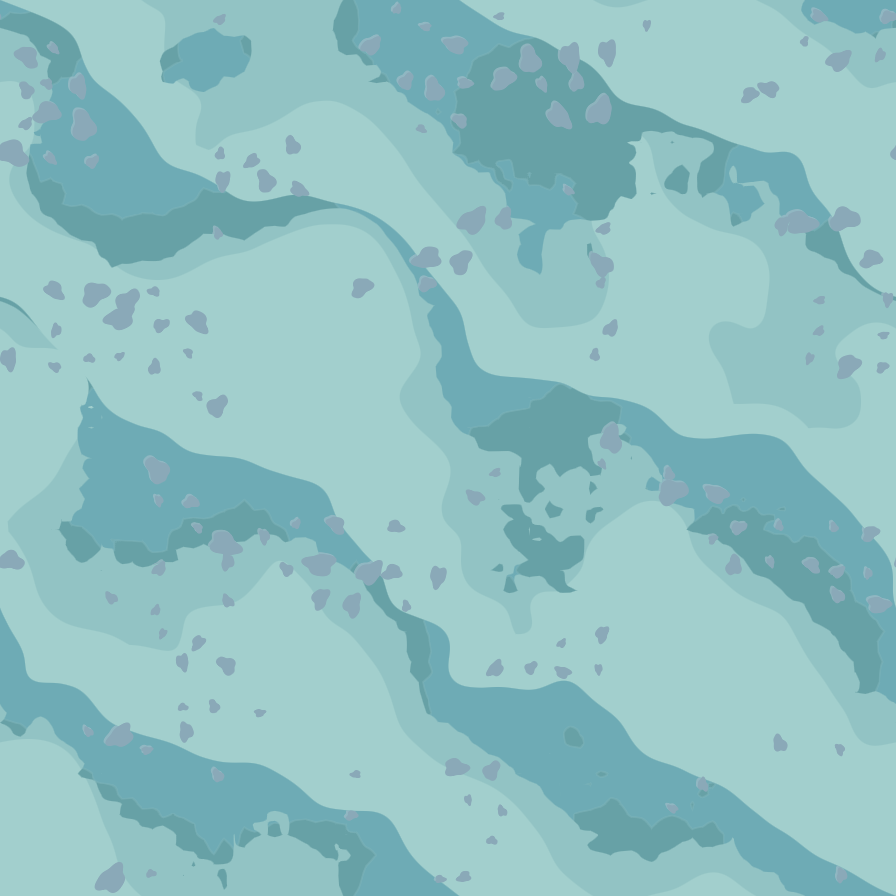
Give the GLSL for this pattern, as a WebGL 2 fragment shader.

```glsl
#version 300 es
precision highp float;
// Seamless terrain camouflage: ragged teal ridges run diagonally over a pale
// ground. A warped, repeating phase gives each ridge a smooth crest, a torn
// foot and a soft shadow; clustered pebbles are scattered on top.

uniform vec2 u_resolution;
out vec4 fragColor;

const float TAU = 6.2831853;
const vec3 GROUND = vec3(0.635, 0.812, 0.804);
const vec3 SHADOW = vec3(0.573, 0.765, 0.767);
const vec3 RIDGE  = vec3(0.431, 0.671, 0.710);
const vec3 DARK   = vec3(0.404, 0.631, 0.651);
const vec3 SEAM   = vec3(0.500, 0.710, 0.730);
const vec3 PEBBLE = vec3(0.541, 0.663, 0.722);
const vec3 GLINT  = vec3(0.620, 0.735, 0.780);

// Three random values for a cell of a grid that wraps after n cells
vec3 hash(vec2 cell, float n, float seed) {
    uvec3 v = uvec3(mod(cell, n), seed) * 1664525u + 1013904223u;
    for (int i = 0; i < 2; i++) {
        v.x += v.y * v.z;
        v.y += v.z * v.x;
        v.z += v.x * v.y;
        v ^= v >> 16u;
    }
    return vec3(v & 0xffffu) / 65535.0;
}

float slope(vec2 cell, vec2 offset, float n, float seed) {
    float a = TAU * hash(cell + offset, n, seed).x;
    return a;
}

float corner(vec2 cell, vec2 f, vec2 offset, float n, float seed) {
    float a = slope(cell, offset, n, seed);
    return dot(vec2(cos(a), sin(a)), f - offset);
}

// Wrapping gradient noise for rounded lobes
float smoothNoise(vec2 uv, float n, float seed) {
    vec2 cell = floor(uv * n), f = fract(uv * n);
    vec2 k = f * f * f * (f * (f * 6.0 - 15.0) + 10.0);
    float low = mix(corner(cell, f, vec2(0, 0), n, seed), corner(cell, f, vec2(1, 0), n, seed), k.x);
    float high = mix(corner(cell, f, vec2(0, 1), n, seed), corner(cell, f, vec2(1, 1), n, seed), k.x);
    return mix(low, high, k.y);
}

// Wrapping linear value noise for angular, torn edges, from -1 to 1
float tornNoise(vec2 uv, float n, float seed) {
    vec2 cell = floor(uv * n), f = fract(uv * n);
    float low = mix(hash(cell, n, seed).x, hash(cell + vec2(1, 0), n, seed).x, f.x);
    float high = mix(hash(cell + vec2(0, 1), n, seed).x, hash(cell + vec2(1, 1), n, seed).x, f.x);
    return 2.0 * mix(low, high, f.y) - 1.0;
}

float cover(float field, float pixel) {
    return clamp(0.5 + field / max(pixel, 1e-5), 0.0, 1.0);
}

// Depth inside the nearest pebble, in canvas units; negative outside
float pebbles(vec2 uv, float n, float seed) {
    vec2 home = floor(uv * n);
    float depth = -1.0;
    for (int y = -1; y <= 1; y++)
    for (int x = -1; x <= 1; x++) {
        vec2 cell = home + vec2(x, y);
        vec3 place = hash(cell, n, seed), form = hash(cell, n, seed + 1.0);
        float cluster = smoothNoise((cell + 0.5) / n, 7.0, seed + 2.0);
        if (cluster < 0.1 || place.z > 0.72) continue;
        vec2 q = uv * n - cell - 0.5 - 0.6 * (place.xy - 0.5);
        float turn = TAU * form.x;
        q = mat2(cos(turn), sin(turn), -sin(turn), cos(turn)) * q * vec2(0.85, 1.2);
        float a = atan(q.y, q.x);
        float radius = mix(0.13, 0.42, form.y * form.y);
        radius *= 1.0 + 0.16 * sin(3.0 * a + TAU * form.z) + 0.07 * sin(5.0 * a + turn);
        depth = max(depth, radius - length(q));
    }
    return depth / n;
}

void main() {
    vec2 uv = gl_FragCoord.xy / u_resolution;
    float pixel = 1.0 / min(u_resolution.x, u_resolution.y);

    // Phase grows downhill; its whole-number slopes keep the ridges seamless
    float phase = -dot(uv, vec2(2.0, 3.0)) + 0.5 * smoothNoise(uv, 3.0, 1.0)
        + 0.27 * smoothNoise(uv, 6.0, 2.0) + 0.1 * smoothNoise(uv, 13.0, 3.0);
    float t = fract(phase + 0.1) - 0.1;

    // Ridge from smooth crest to torn foot, then its shadow
    float torn = 0.65 * tornNoise(uv, 44.0, 4.0) + 0.45 * tornNoise(uv, 88.0, 5.0);
    float width = min(0.31 + 0.85 * smoothNoise(uv, 4.0, 6.0), 0.62);
    float foot = width + 0.1 * torn * smoothstep(0.0, 0.15, width);
    float reach = min(width + 0.18 + 0.5 * smoothNoise(uv, 5.0, 7.0)
        + 0.12 * smoothNoise(uv, 14.0, 8.0), 0.84);
    float crest = cover(t, fwidth(phase));
    float ridge = crest * cover(foot - t, fwidth(foot - phase));
    float shadow = crest * cover(reach - t, fwidth(reach - phase));

    // Dark patches gather toward the foot, edged by a faint pale seam
    float patchField = smoothNoise(uv, 5.0, 9.0) + 0.9 * (t - 0.55 * width) + 0.13 * torn - 0.04;
    float patchPixel = fwidth(patchField);
    float seam = 1.0 - smoothstep(0.3, 1.2, abs(patchField) / max(patchPixel, 1e-5));

    vec3 color = mix(GROUND, SHADOW, shadow);
    vec3 rock = mix(RIDGE, DARK, cover(patchField, patchPixel));
    color = mix(color, mix(rock, SEAM, 0.45 * seam), ridge);

    // Pebbles, with a pale upper-left glint where they lie on a ridge
    float stone = cover(pebbles(uv, 26.0, 20.0), pixel);
    float glint = cover(pebbles(uv + vec2(0.002, -0.002), 26.0, 20.0), pixel);
    color = mix(color, GLINT, 0.7 * ridge * glint);
    color = mix(color, PEBBLE, stone);
    fragColor = vec4(color, 1.0);
}
```
